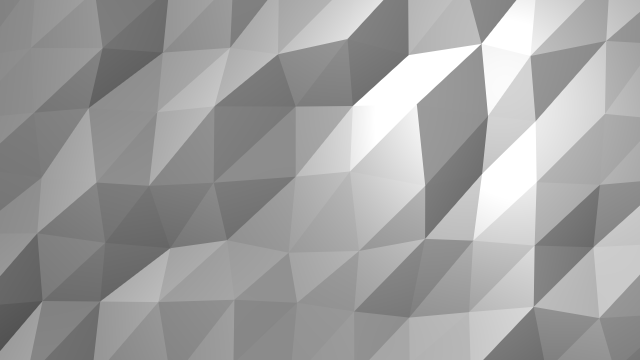
Reproduce this background procedurally as a WebGL 1 fragment shader.

```glsl
precision highp float;
uniform vec2 u_resolution;

const vec2 CELLS = vec2(5.68, 5.54);         // grid cells per canvas height
const vec2 JITTER = vec2(0.19, 0.16);        // vertex shift, in cells
const vec2 GRID_OFFSET = vec2(0.48, 0.2);
const float SEED = 5.0;
const vec2 LIGHT_POS = vec2(0.76, 0.74);     // fraction of the canvas
const vec2 LIGHT_DIR = vec2(-0.78, 0.62);
const float SHADE_FAR = 0.46;
const float SHADE_NEAR = 0.64;
const float AMBIENT_FALLOFF = 0.8;
const float TILT_CONTRAST = 0.08;
const float SHEEN = 0.04;                    // gradient inside a facet
const float GLOW_STRENGTH = 0.37;
const float GLOW_FALLOFF = 5.0;

vec3 hash3(vec2 p) {
    vec3 k = vec3(dot(p, vec2(127.1, 311.7)),
                  dot(p, vec2(269.5, 183.3)),
                  dot(p, vec2(419.2, 371.9)));
    return fract(sin(k) * 43758.5) * 2.0 - 1.0;
}

// Jittered grid point: xy in cells, z is its height
vec3 meshVertex(vec2 id) {
    vec3 h = hash3(id + SEED);
    return vec3(id + JITTER * h.xy, h.z);
}

float cross2(vec2 a, vec2 b) {
    return a.x * b.y - a.y * b.x;
}

// Signed distance to the line a-b, positive on its left
float edgeDistance(vec2 p, vec2 a, vec2 b) {
    return cross2(normalize(b - a), p - a);
}

float coverage(vec2 p, vec3 a, vec3 b, vec3 c, float pixel) {
    float d = min(edgeDistance(p, a.xy, b.xy),
              min(edgeDistance(p, b.xy, c.xy), edgeDistance(p, c.xy, a.xy)));
    return clamp(d / pixel + 0.5, 0.0, 1.0);
}

float facetShade(vec2 p, vec3 a, vec3 b, vec3 c, float lightDist) {
    // Slope of the plane through the three vertices
    vec3 u = b - a;
    vec3 v = c - a;
    vec2 slope = vec2(u.z * v.y - v.z * u.y, v.z * u.x - u.z * v.x)
               / cross2(u.xy, v.xy);
    float facing = -dot(slope, normalize(LIGHT_DIR));
    vec2 offset = p - (a.xy + b.xy + c.xy) / 3.0;

    // Ambient, tilt and highlight
    float d2 = lightDist * lightDist;
    float shade = mix(SHADE_FAR, SHADE_NEAR, exp(-AMBIENT_FALLOFF * d2));
    shade += TILT_CONTRAST * facing + SHEEN * dot(slope, offset);
    shade += GLOW_STRENGTH * exp(-GLOW_FALLOFF * d2) * smoothstep(-1.2, 1.0, facing);
    return clamp(shade, 0.24, 1.0);
}

void main() {
    vec2 pos = gl_FragCoord.xy / u_resolution.y;
    vec2 light = LIGHT_POS * vec2(u_resolution.x / u_resolution.y, 1.0);
    float lightDist = distance(pos, light);
    vec2 p = pos * CELLS + GRID_OFFSET;
    float pixel = CELLS.y / u_resolution.y;
    vec2 home = floor(p);

    // Blend the facets of nearby cells by their pixel coverage
    float total = 0.0;
    float weight = 0.0;
    for (int j = -1; j <= 1; j++) {
        for (int i = -1; i <= 1; i++) {
            vec2 id = home + vec2(float(i), float(j));
            vec3 v00 = meshVertex(id);
            vec3 v10 = meshVertex(id + vec2(1.0, 0.0));
            vec3 v01 = meshVertex(id + vec2(0.0, 1.0));
            vec3 v11 = meshVertex(id + vec2(1.0, 1.0));
            float lower = coverage(p, v00, v10, v11, pixel);
            float upper = coverage(p, v00, v11, v01, pixel);
            total += lower * facetShade(p, v00, v10, v11, lightDist)
                   + upper * facetShade(p, v00, v11, v01, lightDist);
            weight += lower + upper;
        }
    }
    gl_FragColor = vec4(vec3(total / max(weight, 0.001)), 1.0);
}
```
